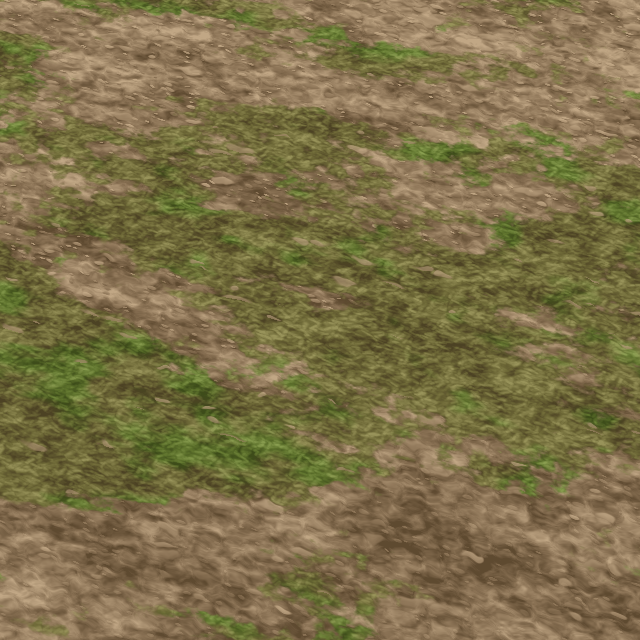
Reproduce this texture procedurally as a Shadertoy shader.

```glsl
// Sparse grass over stony soil, seen at a shallow angle.
// Layered noise sets the patches and earth tones; scattered ellipses
// make the pebbles and short random strokes make the grass blades.

float hash(vec2 p) {
    vec3 q = fract(vec3(p.xyx) * 0.1031);
    q += dot(q, q.yzx + 33.33);
    return fract((q.x + q.y) * q.z);
}

vec2 hash2(vec2 p) {
    return vec2(hash(p), hash(p + 71.7));
}

float noise(vec2 p) {
    vec2 i = floor(p), f = fract(p);
    f = f * f * (3.0 - 2.0 * f);
    return mix(mix(hash(i), hash(i + vec2(1, 0)), f.x),
               mix(hash(i + vec2(0, 1)), hash(i + vec2(1, 1)), f.x), f.y);
}

float fbm(vec2 p) {
    float sum = 0.0, amp = 0.5;
    for (int i = 0; i < 4; i++) {
        sum += amp * noise(p);
        p = p * 2.03 + vec2(17.3, 9.1);
        amp *= 0.5;
    }
    return sum / 0.9375;
}

// Brightest of the soft strokes scattered over a grid, 0 to 1
float blades(vec2 p) {
    vec2 cell = floor(p);
    float light = 0.0;
    for (int y = -1; y <= 1; y++)
    for (int x = -1; x <= 1; x++) {
        vec2 id = cell + vec2(x, y);
        vec2 d = p - id - hash2(id);
        float angle = mix(-0.7, 1.2, hash(id + 5.3));
        vec2 dir = vec2(cos(angle), sin(angle));
        d -= dir * clamp(dot(d, dir), -0.5, 0.5);
        float stroke = 1.0 - smoothstep(0.05, 0.42, length(d));
        light = max(light, stroke * mix(0.35, 1.0, hash(id + 9.1)));
    }
    return light;
}

// x: pebble coverage, y: its tone, z: shadow under it
vec3 pebbles(vec2 p, float density) {
    vec2 cell = floor(p);
    vec3 result = vec3(0.0);
    for (int y = -1; y <= 1; y++)
    for (int x = -1; x <= 1; x++) {
        vec2 id = cell + vec2(x, y);
        if (hash(id + 3.7) > density) continue;
        vec2 d = p - id - 0.2 - 0.6 * hash2(id + 21.0);
        d.y += 0.2 * d.x;
        float size = mix(0.18, 0.48, pow(hash(id + 13.0), 2.0));
        float r = length(d * vec2(0.8, 1.25)) / size;
        float under = length((d + vec2(-0.05, 0.16)) * vec2(0.8, 1.25)) / size;
        float body = 1.0 - smoothstep(0.65, 1.15, r);
        float tone = mix(0.5, 1.15, hash(id + 31.0)) + 0.2 * d.y / size;
        if (body > result.x) result.xy = vec2(body, tone);
        result.z = max(result.z, 1.0 - smoothstep(0.6, 1.3, under));
    }
    return result;
}

vec3 ramp(vec3 dark, vec3 middle, vec3 light, float t) {
    return t < 0.5 ? mix(dark, middle, max(t, 0.0) * 2.0)
                   : mix(middle, light, min(t * 2.0 - 1.0, 1.2));
}

void mainImage(out vec4 fragColor, in vec2 fragCoord) {
    vec2 uv = fragCoord / iResolution.xy;
    // Ground plane: streaks fall to the right and tighten with distance
    vec2 ground = vec2(uv.x * (1.0 + 0.2 * uv.y),
                       uv.y * (1.0 + 0.3 * uv.y) + 0.2 * uv.x);
    vec2 warp = vec2(noise(ground * 60.0), noise(ground * 60.0 + 40.0)) - 0.5;

    // Grass cover: a broad band, thin patches beyond, a bare track at left
    float patches = fbm(ground * vec2(4.0, 11.0) + 3.0);
    float edge = uv.y + 0.05 * (noise(vec2(uv.x * 5.0, 2.0)) - 0.5);
    float bias = mix(-0.21, 0.15, smoothstep(0.20, 0.29, edge));
    bias -= 0.23 * smoothstep(0.56, 0.78, edge - 0.08 * uv.x);
    float track = abs(uv.y - 0.65 + 0.5 * uv.x) + 0.04 * (patches - 0.5);
    bias -= 0.22 * (1.0 - smoothstep(0.02, 0.08, track))
                 * (1.0 - smoothstep(0.25, 0.45, uv.x));
    bias += 0.13 * smoothstep(0.9, 0.98, uv.y) * (1.0 - smoothstep(0.2, 0.6, uv.x));
    float tufts = fbm(ground * vec2(38.0, 60.0));
    float cover = smoothstep(0.44, 0.56, patches + bias + 0.42 * (tufts - 0.5));

    // Soil: wide stains, small clods and grit
    float stain = fbm(ground * vec2(6.0, 18.0) + 50.0) - 0.5;
    float clods = fbm(ground * vec2(45.0, 85.0) + warp) - 0.5;
    float grit = noise(ground * vec2(120.0, 170.0)) - 0.5;
    float earth = 0.5 + 1.0 * stain + 1.3 * clods + 0.22 * grit + 0.12 * (uv.y - 0.4);
    vec3 small = pebbles(ground * vec2(62.0, 85.0) + 0.5 * warp, 0.36);
    vec3 large = pebbles(ground * vec2(24.0, 40.0) + 0.4 * warp, 0.13);
    float stony = mix(0.4, 0.85, smoothstep(0.15, 0.75, uv.y));
    earth -= 0.22 * stony * max(small.z, large.z);
    earth = mix(earth, small.y, small.x * stony);
    earth = mix(earth, large.y, large.x * 0.75);
    vec3 soil = ramp(vec3(0.37, 0.29, 0.19), vec3(0.54, 0.445, 0.33),
                     vec3(0.72, 0.62, 0.49), earth);

    // Grass: two sizes of strokes over dark gaps, with fresher green spots
    float strokes = 0.6 * blades(ground * vec2(62.0, 78.0) + 0.6 * warp)
                  + 0.4 * blades(ground * vec2(100.0, 125.0) + 8.0);
    float turf = 0.53 + 1.2 * (tufts - 0.5) + 0.75 * (strokes - 0.45) + 0.4 * stain;
    vec3 grass = ramp(vec3(0.30, 0.26, 0.14), vec3(0.43, 0.41, 0.215),
                      vec3(0.57, 0.55, 0.33), turf);
    float fresh = smoothstep(0.52, 0.72, fbm(ground * vec2(9.0, 16.0) + 80.0));
    grass += fresh * vec3(-0.06, 0.04, -0.04);

    // Scattered stones still show through the turf
    cover *= 1.0 - 0.7 * large.x * step(0.8, large.y);
    fragColor = vec4(mix(soil, grass, cover), 1.0);
}
```
